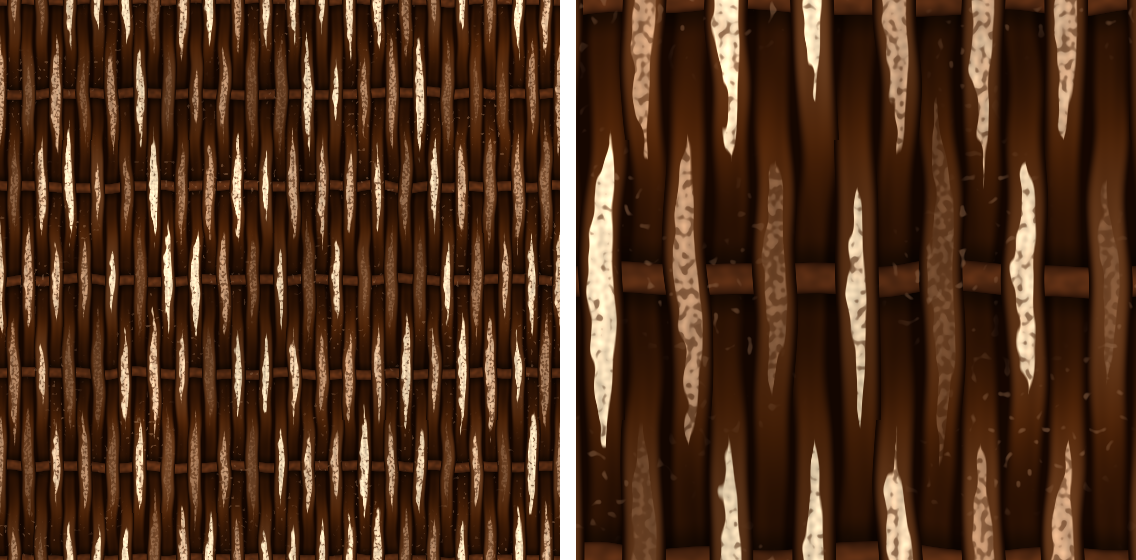
Left: the whole. Right: its middle third, enlarged.
Give the GLSL for this texture, as a Shadertoy shader.

```glsl
// Tiling wicker weave: upright brown canes over and under thin rods, with pale worn flakes.

const float STRANDS = 40.0;        // upright canes across (even)
const float ROWS = 6.0;            // rods down (even)
const float ROD_HALF = 0.056;      // rod half thickness, in row heights
const float ROD_WOBBLE = 0.035;    // in row heights
const float CANE_WOBBLE = 0.16;    // in cane spacings
const vec2 CANE_HALF = vec2(0.45, 0.52);   // half width when under, over
const vec2 FLAKE_LENGTH = vec2(0.32, 0.66); // half length range, in row heights
const vec2 FLAKE_WIDTH = vec2(0.19, 0.35); // half width range, in cane spacings
const float DUST_AMOUNT = 0.5;
const float PI = 3.14159;

const vec3 GAP = vec3(0.08, 0.025, 0.004);
const vec3 BROWN = vec3(0.28, 0.125, 0.025);
const vec3 SHEEN = vec3(0.40, 0.235, 0.12);
const vec3 ROD = vec3(0.35, 0.175, 0.075);
const vec3 WORN = vec3(0.57, 0.41, 0.29);
const vec3 TAN = vec3(0.80, 0.63, 0.49);
const vec3 CREAM = vec3(0.99, 0.89, 0.74);

vec2 hash2(vec2 p) {
    vec3 q = fract(p.xyx * vec3(0.1031, 0.1030, 0.0973));
    q += dot(q, q.yzx + 33.33);
    return fract((q.xx + q.yz) * q.zy);
}

float cornerSlope(vec2 cell, vec2 offset, vec2 period) {
    float angle = 2.0 * PI * hash2(mod(cell, period) + period.yx * 0.37).x;
    return dot(vec2(cos(angle), sin(angle)), offset);
}

// Gradient noise that wraps over the unit square; period holds whole numbers.
float noise(vec2 uv, vec2 period) {
    vec2 p = uv * period, i = floor(p), f = p - i;
    vec2 w = f * f * f * (f * (f * 6.0 - 15.0) + 10.0), e = vec2(1.0, 0.0);
    float low = mix(cornerSlope(i, f, period), cornerSlope(i + e, f - e, period), w.x);
    float high = mix(cornerSlope(i + e.yx, f - e.yx, period),
                     cornerSlope(i + 1.0, f - 1.0, period), w.x);
    return mix(low, high, w.y) * 1.4;
}

// Pale ragged flake around a crossing; p is in cane spacings and row heights.
vec3 paintFlake(vec3 color, vec2 uv, vec2 p, vec2 id, float aa) {
    vec2 size = hash2(id + 7.3), look = hash2(id + 61.7);
    float fibre = noise(uv, vec2(200.0, 30.0));
    float grain = noise(uv, vec2(230.0, 200.0));
    float blotch = noise(uv, vec2(120.0, 60.0));
    float t = abs(p.y + (look.y - 0.5) * 0.12) / mix(FLAKE_LENGTH.x, FLAKE_LENGTH.y, size.x);
    t += 0.22 * fibre;
    float halfWidth = mix(FLAKE_WIDTH.x, FLAKE_WIDTH.y, 0.65 * size.x + 0.35 * size.y);
    float inside = halfWidth * (1.0 - pow(max(t, 0.0), 1.7))
                 - abs(p.x + 0.05 * blotch) + 0.07 * blotch;
    float cover = smoothstep(-0.6 * aa, 0.6 * aa + 0.02, inside);

    // Fainter flakes are also more pitted.
    float bright = look.x;
    float pitted = smoothstep(-0.3, 0.15, grain + 0.5 * blotch + bright * 0.7 - 0.2);
    cover *= mix(0.45, 1.0, pitted) * mix(0.5, 1.0, smoothstep(0.0, 0.65, bright));
    vec3 pale = mix(WORN, TAN, smoothstep(0.05, 0.5, bright));
    pale = mix(pale, CREAM, smoothstep(0.45, 0.9, bright + 0.15 * blotch));
    pale *= 1.0 + 0.16 * fibre + 0.14 * grain;
    return mix(color, pale, cover);
}

// One cane: rounded body, lit where it rises over a rod.
vec3 paintCane(vec3 color, vec2 uv, float k, float aa) {
    float parity = mod(k + 1.0, 2.0);
    float row = 2.0 * round((uv.y * ROWS - parity) * 0.5) + parity;
    float dy = uv.y * ROWS - row;
    float rise = 0.5 + 0.5 * cos(PI * dy);
    float bend = CANE_WOBBLE * noise(vec2((k + 0.5) / STRANDS, uv.y), vec2(STRANDS, 15.0));
    float dx = uv.x * STRANDS - k - bend;
    float halfWidth = mix(CANE_HALF.x, CANE_HALF.y, rise);
    float u = dx / halfWidth;
    float body = smoothstep(0.0, 0.8, 1.0 - u * u);
    vec2 id = vec2(mod(k, STRANDS), mod(row, ROWS));

    float streak = noise(uv, vec2(120.0, 12.0));
    float light = mix(0.42, 1.05, smoothstep(0.0, 0.6, rise)) + 0.16 * streak;
    vec3 cane = mix(GAP, BROWN, body * light);
    float sheen = body * smoothstep(0.35, 1.0, rise) * mix(0.5, 1.0, hash2(id).x);
    cane = mix(cane, SHEEN, sheen * (0.85 + 0.25 * streak));
    cane = paintFlake(cane, uv, vec2(dx, dy), id, aa);
    return mix(color, cane, smoothstep(-0.5 * aa, 0.5 * aa, halfWidth - abs(dx)));
}

void mainImage(out vec4 fragColor, in vec2 fragCoord) {
    vec2 uv = fragCoord / iResolution.xy;
    float aa = STRANDS / iResolution.x;
    float nearest = round(uv.x * STRANDS), row = round(uv.y * ROWS);
    vec3 color = GAP;

    // Canes passing under the nearest rod
    for (float i = -1.0; i <= 1.0; i++)
        if (mod(nearest + i + row, 2.0) < 0.5) color = paintCane(color, uv, nearest + i, aa);

    // Rod and its soft shadow
    float sway = ROD_WOBBLE * noise(vec2(uv.x, row / ROWS + 0.5 / ROWS), vec2(18.0, ROWS));
    float v = abs(uv.y * ROWS - row - sway) / ROD_HALF;
    color *= mix(0.55, 1.0, smoothstep(0.8, 2.8, v));
    float mottle = noise(uv, vec2(110.0, 130.0));
    vec3 rod = mix(GAP, ROD * (1.0 + 0.22 * mottle), sqrt(max(1.0 - v * v, 0.0)));
    float rodAA = 0.5 * ROWS / (iResolution.y * ROD_HALF);
    color = mix(color, rod, 1.0 - smoothstep(1.0 - rodAA, 1.0 + rodAA, v));

    // Canes passing over it
    for (float i = -1.0; i <= 1.0; i++)
        if (mod(nearest + i + row, 2.0) > 0.5) color = paintCane(color, uv, nearest + i, aa);

    // Clustered dust and broad shade variation
    float cluster = smoothstep(-0.1, 0.5, noise(uv, vec2(13.0, 11.0)));
    float dust = smoothstep(0.42, 0.68, noise(uv, vec2(150.0, 140.0))) * cluster;
    color = mix(color, max(color, WORN), DUST_AMOUNT * dust);
    color *= 1.0 + 0.16 * noise(uv, vec2(5.0, 4.0));
    fragColor = vec4(color, 1.0);
}
```
